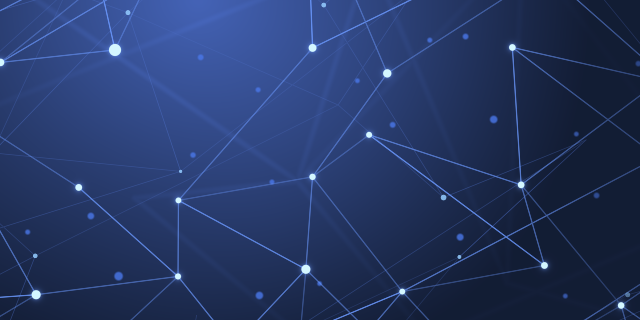
This background is drawn by a Shadertoy shader. Its source:

```glsl
const vec3 GLOW_BLUE  = vec3(0.265, 0.385, 0.71);
const vec3 NIGHT_BLUE = vec3(0.072, 0.112, 0.205);
const vec3 FAR_LINK   = vec3(0.29, 0.42, 0.76);
const vec3 NEAR_LINK  = vec3(0.42, 0.60, 1.00);
const vec3 SOFT_DOT   = vec3(0.29, 0.47, 0.92);
const vec3 FAR_DOT    = vec3(0.58, 0.80, 1.00);
const vec3 NEAR_DOT   = vec3(0.83, 0.97, 1.00);

// Cell offsets that a node may link to
const vec2 REACH[5] = vec2[5](vec2(1, 0), vec2(0, 1), vec2(1, 1), vec2(1, -1), vec2(2, 1));

float hash(vec2 p) {
    vec3 q = fract(p.xyx * 0.1031);
    q += dot(q, q.yzx + 33.33);
    return fract((q.x + q.y) * q.z);
}

// One jittered node per cell, kept off the cell border
vec2 nodeAt(vec2 cell, float seed) {
    return cell + 0.1 + 0.8 * vec2(hash(cell + seed), hash(cell + seed + 57.3));
}

float segmentDistance(vec2 p, vec2 a, vec2 b) {
    vec2 ab = b - a;
    float along = clamp(dot(p - a, ab) / dot(ab, ab), 0.0, 1.0);
    return length(p - a - along * ab);
}

float coverage(float gap, float softness) {
    return 1.0 - smoothstep(-0.5 * softness, 0.5 * softness, gap);
}

// Brightest link crossing p; every link starts in a nearby cell
float linkLight(vec2 p, float size, float seed, float density, float halfWidth, float softness) {
    vec2 g = p / size;
    vec2 cell = floor(g);
    float light = 0.0;
    for (int y = -1; y <= 1; y++)
    for (int x = -2; x <= 0; x++)
    for (int k = 0; k < 5; k++) {
        vec2 source = cell + vec2(x, y);
        float chance = hash(source + seed + 17.3 * float(k + 1));
        if (chance > density) continue;
        vec2 start = nodeAt(source, seed);
        vec2 end = nodeAt(source + REACH[k], seed);
        float gap = size * segmentDistance(g, start, end) - halfWidth;
        light = max(light, mix(0.4, 1.0, chance / density) * coverage(gap, softness));
    }
    return light;
}

// Signed distance to the rim of the node in this cell
float nodeGap(vec2 p, float size, float seed, float density, float smallest, float largest) {
    vec2 g = p / size;
    vec2 cell = floor(g);
    if (hash(cell + seed + 91.7) > density) return 1.0;
    float spread = hash(cell + seed + 23.9);
    return size * length(g - nodeAt(cell, seed)) - mix(smallest, largest, spread * spread);
}

vec3 backdrop(vec2 p, vec2 center) {
    float haze = sin(3.1 * p.x + 2.3 * p.y) + 0.5 * sin(5.7 * p.x - 4.1 * p.y + 1.3);
    float distanceOut = length((p - center) * vec2(0.95, 1.0)) + 0.025 * haze;
    return mix(GLOW_BLUE, NIGHT_BLUE, clamp(distanceOut / 1.2, 0.0, 1.0));
}

void mainImage(out vec4 fragColor, in vec2 fragCoord) {
    vec2 p = fragCoord / iResolution.y;
    float pixel = 1.0 / iResolution.y;
    float sharp = max(pixel, 0.003);
    float edgeFade = 1.0 - 0.45 * smoothstep(1.55, 2.0, p.x);

    vec3 color = backdrop(p, vec2(0.62, 1.0));

    // Out-of-focus streaks
    color *= 1.0 + 0.10 * linkLight(p, 0.62, 7.0, 0.4, 0.008, 0.016);

    // Distant thin web
    float farLight = linkLight(p + 0.13, 0.43, 31.0, 0.36, 0.0014, sharp);
    color = mix(color, FAR_LINK, 0.5 * edgeFade * farLight);

    // Blurred blue dots
    float softGap = nodeGap(p, 0.23, 12.0, 0.42, 0.007, 0.014);
    color = mix(color, SOFT_DOT, 0.8 * edgeFade * coverage(softGap, 0.008));

    // Foreground web
    float nearLight = linkLight(p + 0.05, 0.37, 3.0, 0.40, 0.0021, sharp);
    color = mix(color, NEAR_LINK, 0.85 * edgeFade * nearLight);

    // Small and large bright nodes
    float farGap = nodeGap(p + 0.13, 0.43, 31.0, 0.8, 0.005, 0.011);
    color = mix(color, FAR_DOT, 0.85 * edgeFade * coverage(farGap, sharp));
    float nearGap = nodeGap(p + 0.05, 0.37, 3.0, 1.0, 0.009, 0.019);
    color = mix(color, NEAR_LINK, 0.4 * exp(-max(nearGap, 0.0) / 0.006));
    color = mix(color, NEAR_DOT, coverage(nearGap, 1.3 * sharp));

    fragColor = vec4(color, 1.0);
}
```
